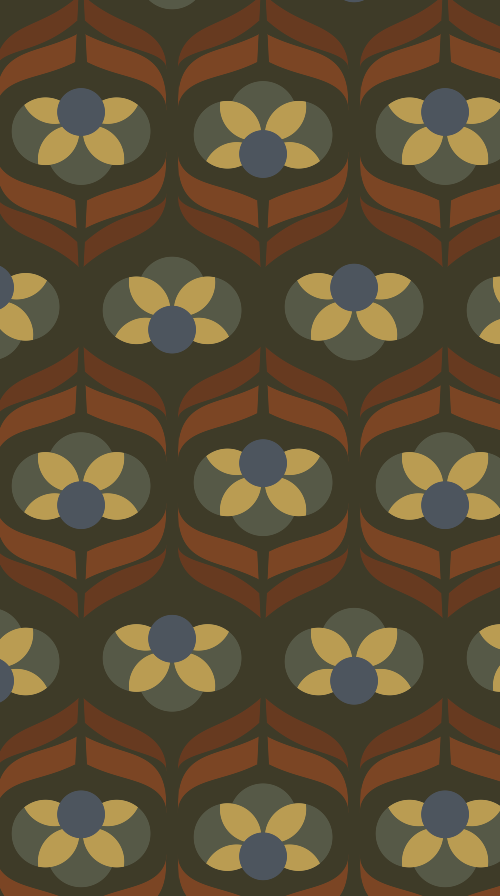
Give the GLSL for this pattern, as a WebGL 2 fragment shader.

```glsl
#version 300 es
precision highp float;
// Retro wallpaper: half-drop rows of four-petal flowers framed by paired ogee leaves.

uniform vec2 u_resolution;
out vec4 fragColor;

// Layout, in units of 1/768 of the canvas height, y measured downward
const float CANVAS_HEIGHT = 768.0;
const vec2 FIRST_FLOWER = vec2(69.5, 112.5);
const vec2 PITCH = vec2(156.0, 150.5);   // column and row spacing
const float FLIPPED_DROP = 3.0;          // inverted flowers hang a little lower

// Flower
const float LOBE_RADIUS = 29.0;
const float HEART_RADIUS = 20.5;
const vec2 HEART = vec2(0.0, -16.5);
const vec2 SIDE_LOBE = vec2(30.5, 0.0);
const vec2 END_LOBE = vec2(0.0, 17.0);
const vec2 UPPER_CUT = vec2(22.7, -35.3); // discs that cut petals from a lobe
const vec2 LOWER_CUT = vec2(8.0, 24.0);

// Leaf edges: outer height, shoulder rise, rise at the stem, shoulder power
const float LEAF_REACH = 73.0;
const vec4 OUTER_TOP = vec4(55.0, 36.0, 27.0, 0.5);
const vec4 OUTER_BOTTOM = vec4(54.0, 16.0, 28.0, 0.5);
const vec4 INNER_TOP = vec4(19.0, 50.0, 16.0, 0.35);
const vec4 INNER_BOTTOM = vec4(19.0, 27.0, 16.0, 0.5);

// Colours
const vec3 GROUND = vec3(0.245, 0.230, 0.157);
const vec3 RUST = vec3(0.482, 0.272, 0.140);
const vec3 DARK_RUST = vec3(0.405, 0.228, 0.127);
const vec3 SAGE = vec3(0.338, 0.350, 0.278);
const vec3 GOLD = vec3(0.730, 0.612, 0.320);
const vec3 SLATE = vec3(0.302, 0.333, 0.368);

// All distances are positive inside a shape.
float disc(vec2 p, vec2 centre, float radius) {
    return radius - length(p - centre);
}

float petal(vec2 p, vec2 cut) {
    return min(disc(p, SIDE_LOBE, LOBE_RADIUS), disc(p, cut, LOBE_RADIUS));
}

float edgeHeight(float x, vec4 edge) {
    float t = clamp(x / LEAF_REACH, 0.0, 1.0);
    float shoulder = pow(max(1.0 - t * t * t * t, 0.0), edge.w);
    return edge.x + edge.y * shoulder + edge.z * pow(1.0 - t, 2.5);
}

// Approximate distance below an edge curve, corrected for its slope
float belowEdge(vec2 p, vec4 edge) {
    float slope = edgeHeight(p.x + 0.5, edge) - edgeHeight(p.x - 0.5, edge);
    return (edgeHeight(p.x, edge) - p.y) / sqrt(1.0 + slope * slope);
}

float leaf(vec2 p, vec4 top, vec4 bottom) {
    float stemGap = 3.0 + 0.05 * (100.0 - p.y);
    float sides = min(p.x - stemGap, LEAF_REACH - p.x);
    return min(sides, min(belowEdge(p, top), -belowEdge(p, bottom)));
}

void main() {
    float pixel = CANVAS_HEIGHT / u_resolution.y;
    vec2 p = gl_FragCoord.xy * pixel;
    p.y = CANVAS_HEIGHT - p.y;
    p -= FIRST_FLOWER;
    vec2 soft = vec2(-0.5, 0.5) * pixel;
    vec3 colour = GROUND;

    // Leaves, mirrored about the stem and about every second flower row
    vec2 leafPitch = PITCH * vec2(1.0, 2.0);
    vec2 leafPos = abs(p - leafPitch * round(p / leafPitch));
    float outerLeaf = leaf(leafPos, OUTER_TOP, OUTER_BOTTOM);
    float innerLeaf = leaf(leafPos, INNER_TOP, INNER_BOTTOM);
    colour = mix(colour, DARK_RUST, smoothstep(soft.x, soft.y, outerLeaf));
    colour = mix(colour, RUST, smoothstep(soft.x, soft.y, innerLeaf));

    // Nearest flower: odd rows shift half a column, directions alternate
    float row = round(p.y / PITCH.y);
    float shift = 0.5 * mod(row, 2.0);
    float column = round(p.x / PITCH.x - shift);
    float flipped = mod(column + ceil(row * 0.5), 2.0);
    vec2 q = p - PITCH * vec2(column + shift, row);
    q.y = (q.y - FLIPPED_DROP * flipped) * (1.0 - 2.0 * flipped);
    q.x = abs(q.x);

    // Lobes, then petals, then the round heart
    float lobes = max(disc(q, SIDE_LOBE, LOBE_RADIUS), disc(q, END_LOBE, LOBE_RADIUS));
    float petals = max(petal(q, UPPER_CUT), petal(q, LOWER_CUT));
    float heart = disc(q, HEART, HEART_RADIUS);
    colour = mix(colour, SAGE, smoothstep(soft.x, soft.y, lobes));
    colour = mix(colour, GOLD, smoothstep(soft.x, soft.y, petals));
    colour = mix(colour, SLATE, smoothstep(soft.x, soft.y, heart));

    fragColor = vec4(colour, 1.0);
}
```
